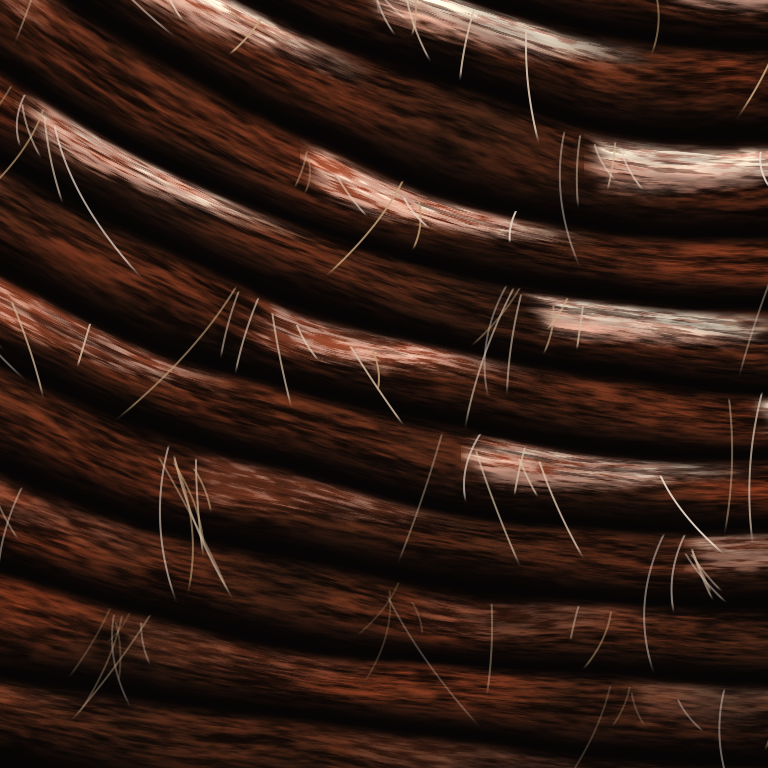
Reproduce this texture procedurally as a WebGL 2 fragment shader.

```glsl
#version 300 es
precision highp float;
// Stacked rough logs that sag from upper left to lower right and flatten downward.
// A bent coordinate splits the canvas into rows; each row has bark grain, a dark gap
// and staggered sunlit stretches, with tufts of pale fibre hanging from their heads.
#define ROW_STEP 0.13
#define UPPER_STEP 0.1625
#define DROP 0.337
#define FLATTEN 0.256
#define LIT_PERIOD 0.66
#define LIT_LENGTH 0.56
#define LIT_SHIFT 0.04
#define TUFTS 20
#define HAIRS 7
#define HAIR_WIDTH 0.0011

uniform vec2 u_resolution;
out vec4 fragColor;

const vec3 GAP = vec3(0.025, 0.016, 0.014);
const vec3 BARK = vec3(0.25, 0.145, 0.09);
const vec3 RUST = vec3(0.56, 0.27, 0.17);
const vec3 PINK = vec3(0.80, 0.60, 0.52);
const vec3 CREAM = vec3(0.97, 0.91, 0.82);

float hash(vec2 p) {
  vec3 q = fract(vec3(p.xyx) * 0.1031);
  q += dot(q, q.yzx + 33.33);
  return fract((q.x + q.y) * q.z);
}

float noise(vec2 p) {
  vec2 i = floor(p), f = fract(p);
  f = f * f * (3.0 - 2.0 * f);
  return mix(mix(hash(i), hash(i + vec2(1, 0)), f.x),
             mix(hash(i + vec2(0, 1)), hash(i + vec2(1, 1)), f.x), f.y);
}

float fbm(vec2 p) {
  float sum = 0.0, amp = 0.5;
  for (int i = 0; i < 4; i++) {
    sum += amp * noise(p);
    p = p * 2.03 + 17.3;
    amp *= 0.5;
  }
  return sum / 0.9375;
}

float sag(float x) { return 1.0 - (1.0 - x) * (1.0 - x); }

// Row number at a point, with y measured downward, and its inverse.
float rowAt(vec2 p) {
  float y = (p.y - DROP * sag(p.x)) / (1.0 - FLATTEN * sag(p.x));
  return y / (y < 0.0 ? UPPER_STEP : ROW_STEP);
}
float rowHeight(float row, float x) {
  float y = row * (row < 0.0 ? UPPER_STEP : ROW_STEP);
  return y + (DROP - FLATTEN * y) * sag(x);
}

// Head of the first sunlit stretch in a row; alternate rows are staggered.
float litStart(float row) {
  return 0.06 + 0.5 * LIT_PERIOD * mod(row + 1.0, 2.0) - LIT_SHIFT * row;
}

vec3 logs(vec2 p) {
  float v = rowAt(p) + 0.3;
  v += 0.22 * (noise(vec2(p.x * 5.0, v * 1.3) + 40.0) - 0.5);
  float row = floor(v), f = fract(v);

  // Bark grain, stretched along the log.
  float grain = fbm(vec2(p.x * 9.0, v * 9.0));
  float fine = fbm(vec2(p.x * 38.0, v * 30.0) + 9.0);
  float patches = fbm(p * vec2(5.0, 8.0) + 3.0);
  float crack = smoothstep(0.30, 0.46, fbm(vec2(p.x * 16.0, v * 22.0) + 61.0));

  // Rounded body fading into the gap below.
  float body = smoothstep(0.0, 0.2, f) * (1.0 - smoothstep(0.45, 0.97, f));
  float texture1 = 0.25 + 1.5 * smoothstep(0.25, 0.8, 0.5 * (grain + fine));
  vec3 bark = mix(BARK, BARK * vec3(1.3, 0.9, 0.75), patches);
  vec3 col = mix(GAP, bark * texture1, body * (0.35 + 0.9 * patches));

  // Sunlit upper flank, tapering to its tail.
  float s = (p.x - litStart(row)) / LIT_PERIOD;
  float u = fract(s) + 0.1 * (grain - 0.5);
  float along = smoothstep(0.0, 0.07, u) * (1.0 - smoothstep(LIT_LENGTH - 0.22, LIT_LENGTH + 0.04, u));
  float lower = mix(0.60, 0.34, smoothstep(0.1, LIT_LENGTH, u)) + 0.16 * (fine - 0.5);
  float across = smoothstep(0.06, 0.17, f) * (1.0 - smoothstep(lower - 0.17, lower + 0.06, f));
  float power = mix(0.12, 1.0, 1.0 - smoothstep(2.2, 5.5, row));
  float lit = along * across * power * mix(0.5, 1.0, crack);
  float warmth = hash(vec2(row + 20.0, floor(s) + 7.0));
  float pale = clamp(0.2 + 0.65 * p.x - 0.35 * p.y + 0.4 * (warmth - 0.5) + 1.3 * (fine - 0.5), 0.0, 1.0);
  vec3 sun = mix(RUST, PINK, smoothstep(0.0, 0.4, pale));
  sun = mix(sun, CREAM, smoothstep(0.4, 0.8, pale) * (1.0 - smoothstep(0.2, 0.5, f)));
  return mix(col, sun * (0.6 + 0.75 * grain), lit);
}

// Coverage of one drooping fibre with root, length, lean and curl.
float hair(vec2 p, vec2 root, float len, float lean, float curl, float px) {
  float t = (p.y - root.y) / len;
  float x = root.x + len * (lean * t + curl * t * t);
  float slope = lean + 2.0 * curl * t;
  float d = abs(p.x - x) / sqrt(1.0 + slope * slope);
  float ends = smoothstep(0.0, 0.03, t) * (1.0 - smoothstep(0.85, 1.0, t));
  return ends * (1.0 - smoothstep(HAIR_WIDTH - 0.5 * px, HAIR_WIDTH + 0.8 * px, d));
}

void main() {
  vec2 p = gl_FragCoord.xy / u_resolution;
  p.y = 1.0 - p.y;
  float px = 1.0 / min(u_resolution.x, u_resolution.y);
  vec3 col = logs(p);

  // Fibre tufts at the heads of the sunlit stretches, with some strays.
  for (int i = 0; i < TUFTS; i++) {
    float row = float(i / 2) - 3.0;
    float head = litStart(row) + LIT_PERIOD * float(i % 2);
    for (int j = 0; j < HAIRS; j++) {
      vec2 id = vec2(float(i) * 3.7 + 1.0, float(j) * 5.3 + 2.0);
      float a = hash(id), b = hash(id + 71.0), c = hash(id + 133.0), e = hash(id + 211.0);
      float x = head + 0.02 + 0.28 * a * a * a - 0.05 * b;
      vec2 root = vec2(x, rowHeight(row, x) - 0.03 + 0.03 * c);
      float len = 0.04 + 0.17 * b * b;
      float strand = hair(p, root, len, (c - 0.5) * 1.3, (e - 0.5) * 0.9, px);
      vec3 tint = mix(vec3(0.72, 0.58, 0.40), vec3(0.92, 0.86, 0.82), e);
      col = mix(col, tint, strand * (0.35 + 0.6 * a) * (row > 4.0 ? 0.5 : 1.0));
    }
  }
  fragColor = vec4(clamp(col, 0.0, 1.0), 1.0);
}
```
